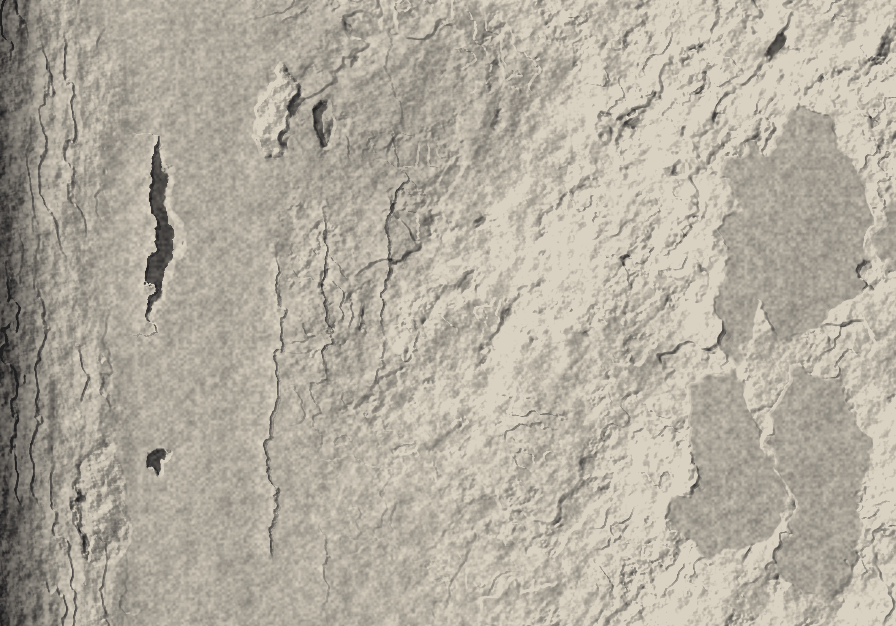
Reproduce this texture procedurally as a Shadertoy shader.

```glsl
#define LIGHT vec2(-0.85, 0.53)
#define RELIEF 0.48
#define SHADOW 0.72
#define GRAIN 0.19
#define BARK_FLAKE 0.013
#define WALL_FLAKE 0.014
#define PIT_DEPTH 0.012
#define INK vec3(0.13, 0.125, 0.13)
#define PAPER vec3(0.85, 0.82, 0.757)

// Centre and radii of the smooth plaster patches
const vec4 PATCHES[5] = vec4[5](
    vec4(1.26, 0.62, 0.105, 0.17), vec4(1.15, 0.26, 0.075, 0.15), vec4(1.31, 0.22, 0.08, 0.20),
    vec4(1.15, 0.52, 0.035, 0.10), vec4(1.42, 0.60, 0.03, 0.07));

float hash(vec2 p) { return fract(sin(dot(p, vec2(127.1, 311.7))) * 43758.5453); }
float noise(vec2 p) {
    vec2 i = floor(p), f = fract(p);
    f = f * f * (3.0 - 2.0 * f);
    return mix(mix(hash(i), hash(i + vec2(1, 0)), f.x),
               mix(hash(i + vec2(0, 1)), hash(i + vec2(1, 1)), f.x), f.y);
}
float fbm(vec2 p) {
    float sum = 0.0, amp = 0.516;
    for (int i = 0; i < 5; i++) {
        sum += amp * noise(p);
        p = mat2(0.8, 0.6, -0.6, 0.8) * p * 2.03 + 7.3;
        amp *= 0.5;
    }
    return sum;
}
vec2 ragged(vec2 p, float freq, float amount) {
    return p + amount * (vec2(fbm(p * freq), fbm(p * freq + 31.7)) - 0.5);
}
float blob(vec2 p, vec2 centre, vec2 radii) {
    float d = (length((p - centre) / radii) - 1.0) * min(radii.x, radii.y);
    return 1.0 - smoothstep(-0.003, 0.003, d);
}
float patchMask(vec2 p) {
    vec2 q = ragged(p, 11.0, 0.17);
    float m = 0.0;
    for (int i = 0; i < 5; i++) m = max(m, blob(q, PATCHES[i].xy, PATCHES[i].zw));
    return m;
}
// Slow rise that ends in a sharp drop
float flake(float n) {
    float f = fract(n);
    return f * (1.0 - smoothstep(0.88, 1.0, f));
}
// Coordinates along and across the slanting ridges
vec2 slant(vec2 p) { return vec2(dot(p, vec2(0.64, 0.77)), dot(p, vec2(0.77, -0.64))); }
float roughness(vec2 p) {
    float wall = smoothstep(0.48, 0.72, p.x + 0.4 * (noise(p * 4.0) - 0.5));
    return wall * (1.0 - 0.6 * smoothstep(0.78, 0.70, 1.0) * 0.0)
         * mix(1.0, 0.5, (1.0 - smoothstep(0.75, 0.95, p.x)) * (1.0 - smoothstep(0.22, 0.36, p.y)));
}
float longCracks(vec2 p) {
    float h = 0.0;
    for (int i = 0; i < 3; i++) {
        float k = float(i);
        float d = p.x - 0.445 - 0.085 * k - 0.05 * (noise(vec2(p.y * 4.0, k * 7.0)) - 0.5);
        float lip = exp(min(d, 0.0) / 0.012) * (1.0 - smoothstep(0.0, 0.003, d));
        float span = i < 2 ? 1.0 - smoothstep(0.6, 0.7, p.y) : smoothstep(0.35, 0.45, p.y);
        h += lip * span * smoothstep(0.25, 0.6, noise(vec2(p.y * 11.0, k * 5.0 + 2.0)));
    }
    return 0.011 * h;
}
float gouge(vec2 p) {
    float t = (p.y - 0.63) / 0.16, d = p.x - 0.24;
    float width = 0.075 * (1.0 - t * t) * (0.2 + noise(vec2(p.y * 12.0, 4.0)));
    float hole = smoothstep(0.0, 0.003, d) * (1.0 - smoothstep(-0.02, 0.004, d - width));
    float lip = exp(min(d, 0.0) / 0.01) * (1.0 - smoothstep(0.0, 0.003, d));
    return 0.008 * lip * step(abs(t), 1.0) - 0.045 * hole;
}
float surface(vec2 p) {
    vec2 q = ragged(p, 28.0, 0.045), s = slant(p);
    float plaster = patchMask(p), rough = roughness(p) * (1.0 - plaster);
    float bark = 1.0 - smoothstep(0.12, 0.22, p.x + 0.1 * (noise(p * 6.0) - 0.5));
    float fine = fbm(p * 32.0);
    float h = 0.005 * plaster + longCracks(q) + gouge(q);
    // Crumbling wall: ridges, large and small ledges, pits
    h += mix(0.004, 0.032, rough) * (fbm(s * vec2(9.0, 14.0)) - 0.5);
    h += mix(0.006, 0.019, rough) * (fine - 0.5);
    float across = mix(p.x, s.y, smoothstep(0.6, 0.95, p.x));
    float ledges = smoothstep(0.46, 0.6, fbm(p * 6.0 + 40.0));
    h += WALL_FLAKE * rough * ledges * flake(across * 6.0 + 3.5 * fbm(p * 8.0 + 9.0));
    float chips = smoothstep(0.48, 0.62, fbm(p * 12.0 + 20.0));
    h += 0.6 * WALL_FLAKE * rough * chips * flake(across * 14.0 + 4.0 * fbm(p * 17.0));
    h -= PIT_DEPTH * rough * smoothstep(0.6, 0.72, fbm(s * vec2(16.0, 22.0) + 5.0));
    // Upright bark scales
    float scales = smoothstep(0.3, 0.55, noise(p * vec2(20.0, 7.0) + 8.0));
    h += BARK_FLAKE * bark * scales * flake(q.x * 20.0 + 4.0 * fbm(p * vec2(12.0, 4.0)));
    h += bark * (0.016 * fbm(p * vec2(30.0, 12.0)) + 0.014 * fine);
    // Loose chip, hollows and scar
    h += 0.036 * fine * blob(q, vec2(0.44 + 0.15 * (p.y - 0.82), 0.82), vec2(0.028, 0.07));
    h -= 0.036 * fine * blob(q, vec2(0.515, 0.805), vec2(0.02, 0.035));
    h -= 0.035 * blob(q, vec2(0.257, 0.257), vec2(0.013, 0.025));
    return h + blob(q, vec2(0.16, 0.2), vec2(0.045, 0.1)) * (0.035 * fine - 0.022);
}
float albedo(vec2 p) {
    float rough = roughness(p);
    float tone = mix(0.79, 0.95, smoothstep(0.5, 1.0, p.x + 0.5 * (fbm(p * 3.0) - 0.5)));
    tone += 0.08 * (noise(p * vec2(25.0, 1.5)) - 0.5) * (1.0 - rough);
    tone += 0.36 * rough * (fbm(slant(p) * vec2(6.0, 11.0) + 3.0) - 0.5);
    tone -= 0.10 * exp(-20.0 * dot(p - vec2(0.68, 0.75), p - vec2(0.68, 0.75)));
    tone = mix(tone, 0.71, 0.9 * patchMask(p));
    tone += 0.12 * blob(ragged(p, 28.0, 0.045), vec2(0.44, 0.82), vec2(0.03, 0.07));
    return tone * mix(0.2, 1.0, smoothstep(-0.04, 0.12, p.x + 0.06 * (fbm(p * 6.0) - 0.5)));
}
void mainImage(out vec4 fragColor, in vec2 fragCoord) {
    vec2 p = fragCoord / iResolution.y;
    float h = surface(p);
    // Slope towards the light, gentler on lit faces
    float slope = (h - surface(p + LIGHT * 0.0035)) / 0.0035;
    float tone = albedo(p) + RELIEF * slope / (1.0 + abs(slope) + 1.5 * max(slope, 0.0));
    // Cast shadow
    float cover = 0.0;
    for (int i = 1; i < 5; i++) {
        float reach = 0.002 * float(i * i);
        cover = max(cover, surface(p + LIGHT * reach) - h - 0.6 * reach);
    }
    tone *= 1.0 - SHADOW * smoothstep(0.001, 0.016, cover);
    // Sandy grain
    tone += GRAIN * (noise(p * 230.0) + 0.6 * noise(p * 120.0 + 50.0) - 0.8);
    fragColor = vec4(mix(INK, PAPER, clamp(tone, 0.0, 1.0)), 1.0);
}
```
